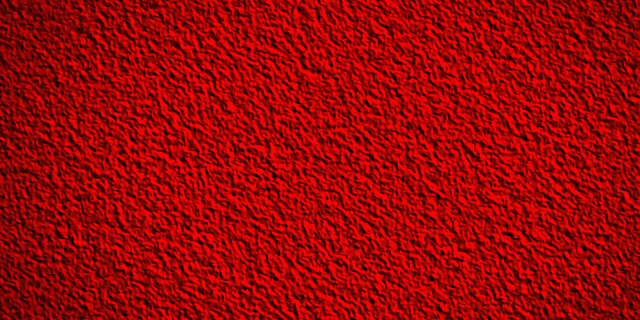
Reproduce this texture procedurally as a WebGL 2 fragment shader.

```glsl
#version 300 es
precision highp float;
// Rough red stucco of fine crisp grains, lit from the upper right, with darkened edges.

#define GRAIN_DENSITY 88.0            // fine grains per canvas height
#define GRAIN_STRETCH 0.90            // below 1 lengthens grains across the light
#define GRAIN_FALLOFF 4.6             // sharpness of each bump
#define LIGHT_DIR vec2(0.74, 0.67)
#define WARP 0.18                     // waviness of the grains
#define MEAN_RED 0.66
#define RELIEF 0.277                  // contrast of the relief
#define EDGE_DARKENING 0.40
#define BRIGHT_CENTRE vec2(0.55, 0.50)
#define MIN_RED 0.05
#define MAX_RED 0.97
#define OTHER_CHANNELS 0.02

uniform vec2 u_resolution;
out vec4 fragColor;

// Three random values in 0..1 for an integer cell
vec3 hash3(ivec2 cell, int seed) {
    uvec3 v = uvec3(ivec3(cell, seed) + 4096) * 1664525u + 1013904223u;
    v += v.yzx * v.zxy;
    v ^= v >> 16u;
    v += v.yzx * v.zxy;
    return vec3(v >> 8u) / 16777216.0;
}

// Slope along x of bumps and pits scattered one per cell, with unit deviation
float cellularSlope(vec2 p, int seed) {
    ivec2 home = ivec2(floor(p));
    float slope = 0.0;
    for (int y = -1; y <= 1; y++) {
        for (int x = -1; x <= 1; x++) {
            ivec2 cell = home + ivec2(x, y);
            vec3 rnd = hash3(cell, seed);
            vec2 d = p - vec2(cell) - rnd.xy;
            float signedRnd = rnd.z * 2.0 - 1.0;
            float height = 0.6 * signedRnd + 0.4 * sign(signedRnd);
            slope += height * d.x * exp(-GRAIN_FALLOFF * dot(d, d));
        }
    }
    return slope * GRAIN_FALLOFF * 2.213;
}

// Layered sines that bend the cell grid
vec2 bend(vec2 p) {
    return p + WARP * (sin(p.yx * 1.27 + vec2(0.4, 2.1))
                     + 0.6 * sin(p.yx * 2.31 + p * 0.73));
}

// Overlapping sets of fine grains over faint coarser lumps
float reliefSlope(vec2 p) {
    float total = 0.0;
    float density = GRAIN_DENSITY;
    float weight = 0.84;
    for (int layer = 0; layer < 3; layer++) {
        total += weight * cellularSlope(bend(p * density + float(layer) * 17.3), layer);
        density *= 0.72;
        weight *= 0.58;
    }
    // Gentle saturation of steep slopes
    return 1.12 * total / sqrt(1.0 + 0.16 * total * total);
}

// Broad falloff of light toward the sides
float edgeShade(vec2 uv) {
    float r = length((uv - BRIGHT_CENTRE) * vec2(1.0, 0.7));
    return 1.0 - EDGE_DARKENING * smoothstep(0.25, 0.75, r);
}

void main() {
    vec2 p = gl_FragCoord.xy / u_resolution.y;
    vec2 uv = gl_FragCoord.xy / u_resolution;

    // Axes along and across the light
    vec2 along = normalize(LIGHT_DIR);
    vec2 across = vec2(-along.y, along.x);
    vec2 q = vec2(dot(p, along), dot(p, across) * GRAIN_STRETCH);

    float red = (MEAN_RED + RELIEF * reliefSlope(q)) * edgeShade(uv);
    red = clamp(red, MIN_RED, MAX_RED);
    fragColor = vec4(red, vec2(OTHER_CHANNELS), 1.0);
}
```
